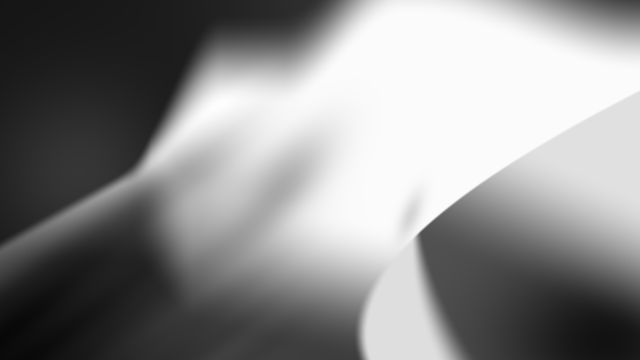
Write a Shadertoy shader that draws this background.

```glsl
const float WHITE = 0.985;
const float NIGHT = 0.08;            // darkest upper backdrop
const float LENS_LIGHT = 0.88;
const float LENS_SHADE = 0.32;
const float SLIVER_LIGHT = 0.87;
const float STREAK_AMOUNT = 0.05;
const float STREAK_ANGLE = 0.65;
const vec2 STREAK_SCALE = vec2(1.3, 13.0);

vec2 rotate(vec2 p, float angle) {
    float c = cos(angle), s = sin(angle);
    return vec2(c * p.x + s * p.y, c * p.y - s * p.x);
}

// Soft elliptical spot, 1 at its centre
float glow(vec2 p, vec2 center, vec2 radii, float angle) {
    vec2 q = rotate(p - center, angle) / radii;
    return exp(-dot(q, q));
}

vec2 gradient(vec2 cell) {
    float a = 6.2832 * fract(sin(dot(cell, vec2(127.1, 311.7))) * 43758.5);
    return vec2(cos(a), sin(a));
}

float gradientNoise(vec2 p) {
    vec2 i = floor(p), f = p - i;
    vec2 u = f * f * f * (f * (f * 6.0 - 15.0) + 10.0);
    vec2 e = vec2(1.0, 0.0);
    float low = mix(dot(gradient(i), f), dot(gradient(i + e), f - e), u.x);
    float high = mix(dot(gradient(i + e.yx), f - e.yx),
                     dot(gradient(i + 1.0), f - 1.0), u.x);
    return mix(low, high, u.y);
}

// Height of the upper border of the light
float rimHeight(float x) {
    return 0.315 + 0.55 * min(x, 0.42)
         + 0.29 * smoothstep(0.36, 0.62, x)
         + 0.25 * smoothstep(0.78, 1.12, x)
         - 0.16 * smoothstep(1.15, 1.78, x);
}

float backdrop(vec2 p) {
    return NIGHT
         + 0.13 * glow(p, vec2(0.22, 0.52), vec2(0.25), 0.0)
         + 0.16 * glow(p, vec2(1.25, 1.0), vec2(0.6, 0.3), 0.0);
}

// Light sheet that fades towards the ground
float lightSheet(vec2 p, float rim) {
    float ground = mix(0.04, 0.24, smoothstep(0.0, 0.7, p.x));
    float fadeHeight = 0.46 - 0.17 * smoothstep(0.36, 0.55, p.x)
                     - 0.22 * max(p.x - 0.55, 0.0);
    float lit = smoothstep(-0.2, 0.2, p.y - fadeHeight);
    float v = mix(ground, WHITE, lit);

    // Ribbon below the left rim
    float depth = (rim - p.y) / 0.12;
    v += mix(0.3, 0.1, smoothstep(0.0, 0.35, p.x)) * exp(-depth * depth)
       * (1.0 - smoothstep(0.35, 0.5, p.x));

    // Grey folds
    v -= 0.28 * glow(p, vec2(0.79, 0.49), vec2(0.17, 0.075), 0.85);
    v -= 0.30 * glow(p, vec2(0.50, 0.50), vec2(0.20, 0.09), 0.5);
    v -= 0.14 * glow(p, vec2(0.62, 0.38), vec2(0.20, 0.13), 0.0);
    v -= 0.15 * glow(p, vec2(1.14, 0.40), vec2(0.07, 0.025), 1.2);

    // Faint streaks along the folds
    float streak = gradientNoise(rotate(p, STREAK_ANGLE) * STREAK_SCALE);
    v += STREAK_AMOUNT * streak * (1.0 - smoothstep(0.6, 1.0, p.x));
    return v;
}

float lensShade(vec2 p) {
    float shade = LENS_SHADE - 0.25 * glow(p, vec2(1.68, 0.05), vec2(0.3, 0.22), 0.0);
    float slope = p.y + 0.45 * (p.x - 1.343) - 0.456;
    float v = mix(shade, LENS_LIGHT, smoothstep(-0.2, 0.2, slope));

    // Bright sliver at the lower left
    float inner = 1.27 - 0.55 * p.y + 0.65 * p.y * p.y;
    float soft = mix(0.06, 0.015, clamp(p.y / 0.35, 0.0, 1.0));
    float sliver = 1.0 - smoothstep(-soft, soft, p.x - inner);
    return mix(v, SLIVER_LIGHT, sliver);
}

// Approximate distance inside the curved lens border
float lensDistance(vec2 p) {
    float d = p.y - 0.07;
    float bend = 1.0 + 0.58 * max(d, 0.0);
    float border = 1.002 + 2.35 * d * d / bend;
    float slope = 4.7 * d / bend;
    return (p.x - border) / sqrt(1.0 + slope * slope);
}

void mainImage(out vec4 fragColor, in vec2 fragCoord) {
    vec2 p = fragCoord / iResolution.y;

    // Backdrop and light sheet
    float rim = rimHeight(p.x);
    float rimSoft = mix(0.02, 0.13, smoothstep(0.32, 0.58, p.x));
    float v = mix(backdrop(p), lightSheet(p, rim),
                  smoothstep(-rimSoft, rimSoft, rim - p.y));

    // Lens, softer at its foot
    float lensSoft = mix(0.02, 0.004, smoothstep(0.1, 0.38, p.y));
    float lens = smoothstep(-lensSoft, lensSoft, lensDistance(p));
    v = mix(v, lensShade(p), lens);

    fragColor = vec4(vec3(clamp(v, 0.0, 1.0)), 1.0);
}
```
